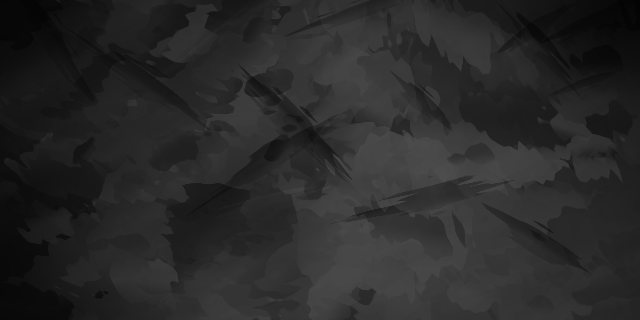
Give the GLSL for this background, as a WebGL 1 fragment shader.

```glsl
precision highp float;
// Dark painterly backdrop: translucent grey dabs swept in arcs over a dim
// glow. Each dab is a nearly flat patch with a toothed outline, firmer on one
// side; ragged bristle bundles and faint stepped mottling finish the surface.

#define DABS 130
#define SLASHES 14
#define GLOW 0.210
#define DAB_CONTRAST 0.15
#define DAB_BIAS 0.58
#define DAB_OPACITY 0.82
#define FADED_SIDE 0.3
#define TOOTH_DEPTH 0.055
#define ANGLE_SPREAD 1.3
#define SLASH_DARKNESS 0.5
#define MOTTLE 0.18
#define SEED 3.0

uniform vec2 u_resolution;

float hash(vec2 p) {
  vec3 h = fract(p.xyx * 0.1031);
  h += dot(h, h.yzx + 33.33);
  return fract((h.x + h.y) * h.z);
}

vec4 hash4(float n) {
  return vec4(hash(vec2(n, 1.7)), hash(vec2(n, 5.3)),
              hash(vec2(n, 9.1)), hash(vec2(n, 13.9)));
}

// Linear value noise: its creases give angular, cut-looking outlines.
float noise(vec2 p) {
  vec2 i = floor(p), f = p - i;
  return mix(mix(hash(i), hash(i + vec2(1, 0)), f.x),
             mix(hash(i + vec2(0, 1)), hash(i + vec2(1, 1)), f.x), f.y);
}

vec2 toLocal(vec2 p, float angle) {
  float c = cos(angle), s = sin(angle);
  return vec2(c * p.x + s * p.y, c * p.y - s * p.x);
}

float pool(vec2 p, vec2 center, float radius) {
  vec2 d = (p - center) / radius;
  return exp(-dot(d, d));
}

// Broad light: a wide plateau falling off to the left, with two dim pools.
float light(vec2 p) {
  vec2 d = (p - vec2(1.2, 0.42)) / vec2(1.1, 0.85);
  float spread = dot(d, d);
  float l = 0.012 + GLOW * exp(-spread * spread);
  l += 0.03 * pool(p, vec2(1.22, 0.34), 0.25);
  l -= 0.10 * pool(p, vec2(0.78, 0.36), 0.2);
  l -= 0.11 * pool(p, vec2(1.9, 0.87), 0.28);
  return max(l, 0.008);
}

// Noise cut into flat steps with narrow, smoothed borders.
float mottle(vec2 p) {
  float t = 6.0 * (0.6 * noise(p * 8.0) + 0.4 * noise(p * 26.0 + 7.0));
  return (floor(t) + smoothstep(0.75, 1.0, fract(t))) / 6.0 - 0.5;
}

float paintDab(float tone, vec2 p, float n, float aspect, float px) {
  vec4 r = hash4(n + SEED * 101.0), s = hash4(n + SEED * 211.0 + 400.0);
  float age = n / float(DABS);
  vec2 center = vec2(r.x * aspect, r.y * 1.1 - 0.05);
  vec2 size = mix(vec2(0.44, 0.21), vec2(0.055, 0.024), sqrt(age)) * (0.6 + 0.8 * r.z);
  vec2 arm = center - vec2(1.1, 0.1);
  float arc = atan(arm.x, abs(arm.y) + 0.35) - (r.w - 0.5) * ANGLE_SPREAD;
  float angle = arc * 0.6 + (arm.x < 0.0 ? 1.0 : -0.45);
  vec2 q = toLocal(p - center, angle);
  if (length(q / (size + 0.07)) > 1.4) return tone;

  // Slanted teeth plus a slower wobble push the outline in and out.
  float tooth = noise(vec2(q.x * 52.0 + q.y * 30.0, q.y * 8.0) + n * 17.0);
  float wobble = noise(q * 13.0 + n * 5.0) + 0.5 * noise(q * 31.0 + n * 3.0);
  float edge = (length(q / size) - 1.0) * size.y;
  edge += min(TOOTH_DEPTH, size.y * 0.85) * (tooth + 1.2 * wobble - 1.35);
  float cover = 1.0 - smoothstep(-px, px, edge);

  float side = s.y < 0.5 ? -1.0 : 1.0;
  float fade = mix(FADED_SIDE, 1.0, smoothstep(-0.9, 0.2, side * q.y / size.y));
  float target = mix(light(center), light(p), 0.55);
  target += (s.x - DAB_BIAS) * DAB_CONTRAST * smoothstep(-0.02, 0.18, target);
  return mix(tone, max(target, 0.01), cover * fade * DAB_OPACITY);
}

// A bundle of bristle marks: ragged at both ends, strongest along one flank.
float paintSlash(float tone, vec2 p, float n, float aspect, float px) {
  vec4 r = hash4(n + SEED * 307.0 + 900.0), s = hash4(n + SEED * 401.0 + 1300.0);
  float angle = (r.z < 0.6 ? -0.75 : 0.45) + (r.w - 0.5) * 0.5;
  vec2 q = toLocal(p - vec2(r.x * aspect, r.y), angle);
  float halfLength = 0.1 + 0.17 * s.x;
  float halfWidth = 0.02 + 0.04 * s.y;
  vec2 b = q / vec2(halfLength, halfWidth);
  if (max(abs(b.x), abs(b.y)) > 1.6) return tone;
  float bristle = noise(vec2(q.x * 9.0, q.y * 130.0) + n * 23.0);
  float strand = noise(vec2(q.x * 5.0, q.y * 70.0) + n * 31.0);
  float edge = (abs(b.y) + 0.75 * abs(b.x) + 0.9 * bristle - 1.3) * halfWidth;
  float cover = 1.0 - smoothstep(-px, px, edge);
  float flank = mix(0.35, 1.0, smoothstep(-0.7, 0.6, b.y));
  float gain = s.z < 0.75 ? 1.0 - SLASH_DARKNESS : 1.18;
  return tone * mix(1.0, gain, cover * flank * (0.5 + 0.5 * strand));
}

void main() {
  float px = 0.8 / u_resolution.y;
  float aspect = u_resolution.x / u_resolution.y;
  vec2 p = gl_FragCoord.xy / u_resolution.y;
  float tone = light(p);
  for (int i = 0; i < DABS; i++) tone = paintDab(tone, p, float(i), aspect, px);
  for (int i = 0; i < SLASHES; i++) tone = paintSlash(tone, p, float(i), aspect, px);
  tone *= 1.0 + MOTTLE * mottle(toLocal(p, 0.5) * vec2(0.7, 1.2));
  gl_FragColor = vec4(vec3(clamp(tone, 0.0, 1.0)), 1.0);
}
```
